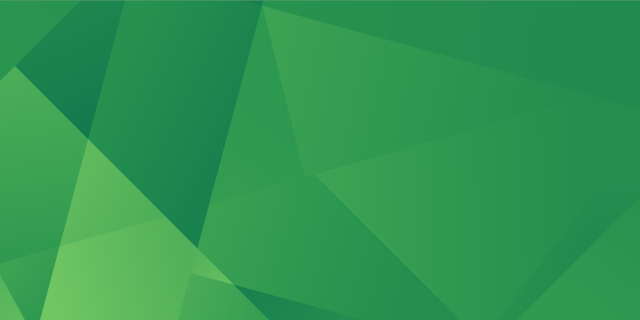
Give the GLSL for this background, as a WebGL 2 fragment shader.

```glsl
#version 300 es
precision highp float;
// Overlapping green facets, like folded translucent paper.
// Straight edges split the canvas into regions; each region holds a linear
// gradient of tone, and one colour ramp turns the final tone into green.

uniform vec2 u_resolution;
out vec4 outColor;

const vec3 DEEP_GREEN = vec3(0.07, 0.47, 0.305);
const vec3 MID_GREEN = vec3(0.17, 0.59, 0.31);
const vec3 LIME_GREEN = vec3(0.44, 0.775, 0.385);
const vec3 RIM_GREEN = vec3(0.36, 0.60, 0.47);

// Antialiased coverage of the half-plane to the left of the line a -> b.
float leftOf(vec2 p, vec2 a, vec2 b, float pixel) {
    vec2 dir = normalize(b - a);
    float dist = dot(p - a, vec2(-dir.y, dir.x));
    return clamp(0.5 + dist / pixel, 0.0, 1.0);
}

// Tone running linearly from one point to another.
float gradient(vec2 p, vec2 a, vec2 b, float toneA, float toneB) {
    vec2 axis = b - a;
    float t = dot(p - a, axis) / dot(axis, axis);
    return mix(toneA, toneB, clamp(t, 0.0, 1.0));
}

// Tone is the green level; the other channels follow it.
vec3 greenRamp(float tone) {
    float low = clamp((tone - DEEP_GREEN.g) / (MID_GREEN.g - DEEP_GREEN.g), 0.0, 1.0);
    float high = clamp((tone - MID_GREEN.g) / (LIME_GREEN.g - MID_GREEN.g), 0.0, 1.0);
    return mix(mix(DEEP_GREEN, MID_GREEN, low), LIME_GREEN, high);
}

// Large facets right of the steep band.
float rightFacets(vec2 p, float aboveRise, float pixel) {
    float leftOfFold = leftOf(p, vec2(0.951, 0.453), vec2(0.820, 0.982), pixel);
    float aboveFall = leftOf(p, vec2(0.984, 0.453), vec2(1.4375, 0.0), pixel);
    float leftOfStrip = leftOf(p, vec2(1.555, 0.0), vec2(1.823, 0.349), pixel);
    float leftOfCorner = leftOf(p, vec2(1.615, 0.0), vec2(2.0, 0.385), pixel);
    float aboveBase = leftOf(p, vec2(0.599, 0.146), vec2(1.138, 0.0), pixel);

    float wedge = gradient(p, vec2(0.62, 0.25), vec2(0.90, 0.60), 0.625, 0.595);
    float panel = gradient(p, vec2(0.84, 0.90), vec2(1.75, 0.70), 0.635, 0.56);
    float upper = mix(panel, wedge, leftOfFold);

    float shade = gradient(p, vec2(0.65, 0.25), vec2(1.30, 0.05), 0.63, 0.555);
    float sheet = gradient(p, vec2(1.0, 0.42), vec2(1.85, 0.45), 0.64, 0.555);
    sheet -= 0.015 * (1.0 - leftOfStrip) * (1.0 - smoothstep(0.2, 0.45, p.y));
    float corner = gradient(p, vec2(1.75, 0.05), vec2(2.0, 0.35), 0.605, 0.575);
    float lower = mix(corner, mix(shade, sheet, aboveFall), leftOfCorner);

    float base = gradient(p, vec2(0.74, 0.11), vec2(1.10, 0.0), 0.50, 0.555);
    return mix(base, mix(lower, upper, aboveRise), aboveBase);
}

// Bright facets under the long diagonal.
float brightFacets(vec2 p, float aboveRise, float leftOfBand, float leftOfEdge, float pixel) {
    float aboveBase = leftOf(p, vec2(0.599, 0.146), vec2(1.138, 0.0), pixel);
    float rightOfNook = leftOf(p, vec2(0.0, 0.141), vec2(0.078, 0.0), pixel);

    float leftTop = gradient(p, vec2(0.05, 0.78), vec2(0.15, 0.20), 0.68, 0.60);
    float leftLow = gradient(p, vec2(0.0, 0.16), vec2(0.15, 0.05), 0.64, 0.60);
    float nook = gradient(p, vec2(0.0, 0.12), vec2(0.05, 0.0), 0.70, 0.73);
    float left = mix(nook, mix(leftLow, leftTop, aboveRise), rightOfNook);

    float beamTop = gradient(p, vec2(0.25, 0.45), vec2(0.50, 0.33), 0.73, 0.68);
    float beamLow = gradient(p, vec2(0.17, 0.05), vec2(0.60, 0.15), 0.775, 0.69);
    float beam = mix(beamLow, beamTop, aboveRise);

    float glint = gradient(p, vec2(0.62, 0.20), vec2(0.70, 0.12), 0.70, 0.745);
    float foot = gradient(p, vec2(0.58, 0.05), vec2(0.80, 0.0), 0.67, 0.62);
    float right = mix(foot, glint, aboveBase);
    return mix(right, mix(beam, left, leftOfBand), leftOfEdge);
}

void main() {
    // Canvas two units wide and one unit high.
    vec2 p = gl_FragCoord.xy / u_resolution * vec2(2.0, 1.0);
    float pixel = 1.0 / u_resolution.y;

    // Long edges shared by several facets.
    float aboveDiagonal = leftOf(p, vec2(0.047, 0.794), vec2(0.841, 0.0), pixel);
    float leftOfBand = leftOf(p, vec2(0.125, 0.0), vec2(0.391, 1.0), pixel);
    float leftOfEdge = leftOf(p, vec2(0.557, 0.0), vec2(0.820, 0.987), pixel);
    float aboveRise = leftOf(p, vec2(0.0, 0.177), vec2(1.823, 0.693), pixel);
    float aboveRoof = leftOf(p, vec2(0.820, 0.982), vec2(1.823, 0.708), pixel);
    float inCorner = leftOf(p, vec2(0.0, 0.747), vec2(0.253, 1.0), pixel);

    // Dark triangle and steep band.
    float dark = gradient(p, vec2(0.10, 0.95), vec2(0.27, 0.57), 0.53, 0.475);
    float band = gradient(p, vec2(0.33, 0.75), vec2(0.72, 0.55), 0.57, 0.505);
    band -= 0.03 * aboveRoof;

    // Right-hand facets under the sloping roof.
    float roof = gradient(p, vec2(0.85, 1.0), vec2(1.90, 0.85), 0.575, 0.54);
    float right = mix(rightFacets(p, aboveRise, pixel), roof, aboveRoof);

    // Stack the layers.
    float upper = mix(right, mix(band, dark, leftOfBand), leftOfEdge);
    float lower = brightFacets(p, aboveRise, leftOfBand, leftOfEdge, pixel);
    float tone = mix(lower, upper, aboveDiagonal);
    float corner = gradient(p, vec2(0.0, 0.75), vec2(0.20, 1.0), 0.585, 0.575);
    tone = mix(tone, corner, inCorner);

    // Thin pale rim along the top.
    float rim = 0.6 * smoothstep(0.996, 0.999, p.y);
    outColor = vec4(mix(greenRamp(tone), RIM_GREEN, rim), 1.0);
}
```
